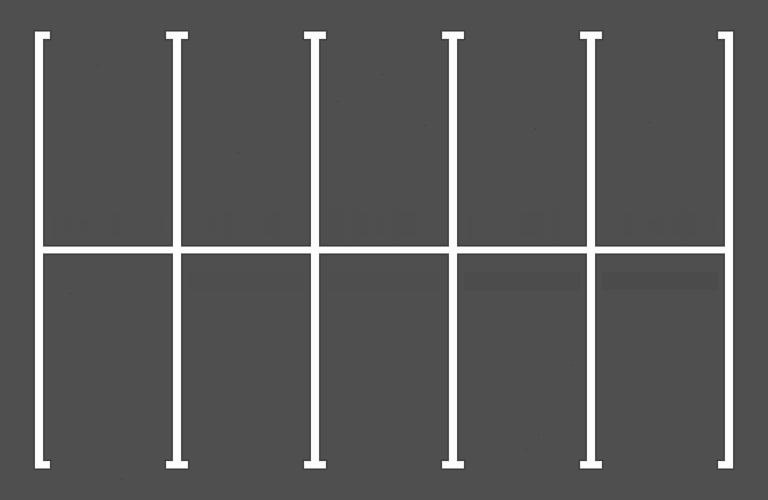
This pattern is drawn by a Shadertoy shader. Its source:

```glsl
// Parking bays: two rows of five, painted white on flat grey asphalt.
// One capped stripe is folded across six positions and joined by a centre bar;
// a thin dark rim follows the paint, with faint patches, streaks and specks.

// Lengths are fractions of the canvas height.
const float STRIPES      = 6.0;
const float BAY_WIDTH    = 0.276;
const float STRIPE_HALF  = 0.0082;   // half width of an upright
const float BAR_HALF     = 0.0070;   // half height of the centre bar
const float CAP_HALF     = 0.0220;   // half width of an end cap
const float CAP_HEIGHT   = 0.0150;
const float REACH        = 0.4370;   // half height of an upright
const float RIM_WIDTH    = 0.0045;
const float STREAK_WIDTH = 0.0160;
const float SPECK_CELL   = 0.0060;
const float SPECK_RARITY = 0.9993;
const float WEAR         = 0.0140;
const vec3  ASPHALT      = vec3(0.308);
const vec3  RIM          = vec3(0.170);
const vec3  PAINT        = vec3(0.992);

float hash(vec2 p) {
    vec3 q = fract(p.xyx * 0.1031);
    q += dot(q, q.yzx + 33.33);
    return fract((q.x + q.y) * q.z);
}

float box(vec2 p, vec2 halfSize) {
    vec2 d = abs(p) - halfSize;
    return length(max(d, 0.0)) + min(max(d.x, d.y), 0.0);
}

float coverage(float d, float pixel) {
    return clamp(0.5 - d / pixel, 0.0, 1.0);
}

// Signed distance to all the painted lines.
float markings(vec2 p) {
    float halfCount = 0.5 * STRIPES;
    float slot = clamp(floor(p.x / BAY_WIDTH), -halfCount, halfCount - 1.0) + 0.5;
    vec2 q = vec2(p.x - slot * BAY_WIDTH, abs(p.y));
    float span = (halfCount - 0.5) * BAY_WIDTH;

    float upright = box(q, vec2(STRIPE_HALF, REACH));
    float cap = box(q - vec2(0.0, REACH - 0.5 * CAP_HEIGHT),
                    vec2(CAP_HALF, 0.5 * CAP_HEIGHT));
    float bar = box(p, vec2(span, BAR_HALF));

    // The outermost caps point inward only.
    cap = max(cap, abs(p.x) - span - STRIPE_HALF);
    return min(min(upright, cap), bar);
}

// Faint brightness changes that differ from bay to bay.
float wear(vec2 p, float pixel) {
    float bay = floor(p.x / BAY_WIDTH + 0.5);
    vec2 q = vec2(p.x - bay * BAY_WIDTH, p.y);
    float inside = step(abs(bay), 0.5 * STRIPES - 0.5);

    // Flat patches below the bar, heavier toward the right.
    float weight = smoothstep(-2.0, 2.0, bay);
    float patchMask = coverage(box(q + vec2(0.0, 0.062), vec2(0.116, 0.018)), pixel);
    float tone = -weight * weight * patchMask;

    // Short upright streaks above the bar.
    float column = floor(p.x / STREAK_WIDTH);
    float height = 0.012 + 0.022 * hash(vec2(column, 7.0));
    float streakMask = coverage(box(q - vec2(0.0, 0.050), vec2(0.110, height)), pixel);
    tone += (hash(vec2(column, 3.0)) - 0.5) * hash(vec2(bay, 11.0)) * streakMask;

    // Sparse dark specks.
    vec2 cell = floor(p / SPECK_CELL);
    vec2 local = p - (cell + 0.5) * SPECK_CELL;
    float speck = coverage(length(local) - 0.2 * SPECK_CELL, pixel);
    tone -= 4.0 * speck * step(SPECK_RARITY, hash(cell + 400.0));

    return WEAR * tone * inside;
}

void mainImage(out vec4 fragColor, in vec2 fragCoord) {
    float pixel = 1.0 / iResolution.y;
    vec2 p = (fragCoord - 0.5 * iResolution.xy) * pixel;

    float d = markings(p);
    vec3 color = ASPHALT + wear(p, pixel);
    color = mix(RIM, color, smoothstep(0.0, RIM_WIDTH, d));
    color = mix(color, PAINT, coverage(d, 1.3 * pixel));
    fragColor = vec4(color, 1.0);
}
```
